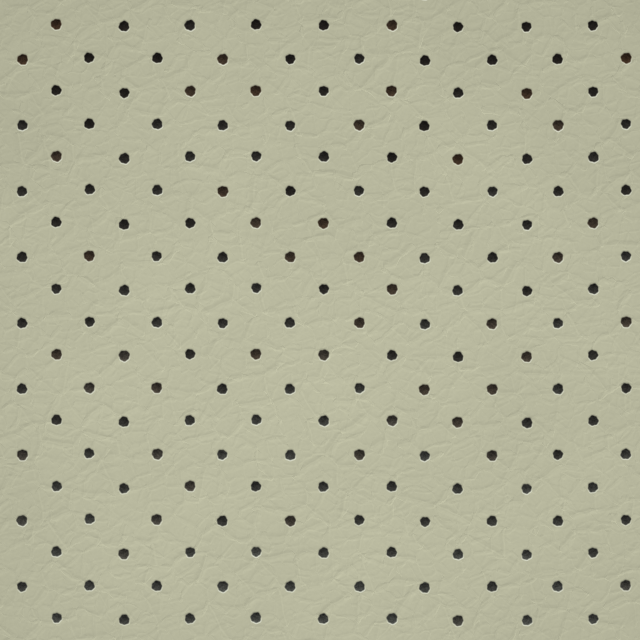
Reproduce this texture procedurally as a WebGL 2 fragment shader.

```glsl
#version 300 es
precision highp float;

#define PITCH vec2(0.10475, 0.1030)   // spacing of holes in one column and row
#define FIRST_HOLE vec2(0.0355, 0.9596)
#define HOLE_RADIUS 0.0079
#define HOLE_JITTER 0.0022
#define CREASE_SCALE 21.0
#define RELIEF 0.075
#define CREASE_GLOW 0.032
#define LEATHER vec3(0.712, 0.712, 0.612)
#define HOLE_DARK vec3(0.115, 0.105, 0.095)
#define HOLE_GREY vec3(0.235, 0.240, 0.225)
#define RIM_LIGHT vec3(0.87, 0.88, 0.81)

uniform vec2 u_resolution;
out vec4 fragColor;

vec2 hash2(vec2 p) {
    vec3 q = fract(p.xyx * vec3(0.1031, 0.1030, 0.0973));
    q += dot(q, q.yzx + 33.33);
    return fract((q.xx + q.yz) * q.zy);
}

// Layered sines, roughly -1 to 1
float waves(vec2 p) {
    float sum = 0.0, gain = 0.5;
    for (int i = 0; i < 4; i++) {
        sum += gain * sin(p.x + 1.7 * sin(p.y * 0.8)) * cos(p.y + 1.3 * sin(p.x * 0.7));
        p = mat2(1.5, 1.1, -1.1, 1.5) * p + 2.3;
        gain *= 0.6;
    }
    return sum;
}

// Cellular borders: x = distance to the border, y = depth of that crease
vec2 cellBorder(vec2 p) {
    vec2 base = floor(p), near = vec2(9.0), second = vec2(9.0);
    vec2 nearId = base, secondId = base;
    for (int y = -1; y <= 1; y++)
    for (int x = -1; x <= 1; x++) {
        vec2 id = base + vec2(x, y);
        vec2 toSeed = id + 0.08 + 0.84 * hash2(id + 70.0) - p;
        if (dot(toSeed, toSeed) < dot(near, near)) {
            second = near; secondId = nearId;
            near = toSeed; nearId = id;
        } else if (dot(toSeed, toSeed) < dot(second, second)) {
            second = toSeed; secondId = id;
        }
    }
    float border = dot(0.5 * (near + second), normalize(second - near));
    return vec2(border, hash2(nearId + secondId + 190.0).x);
}

// Crease strength: x = wide groove, y = thin line at its bottom
vec2 creases(vec2 p) {
    p += 0.006 * vec2(waves(p * 27.0), waves(p.yx * 31.0 + 4.0));
    p = mat2(0.94, -0.30, 0.34, 1.08) * p;
    vec2 total = vec2(0.0);
    float scale = CREASE_SCALE, gain = 1.0;
    for (int i = 0; i < 3; i++) {
        vec2 cell = cellBorder(p * scale + 13.0 * float(i));
        float depth = gain * (0.15 + 0.85 * cell.y);
        total += depth * (1.0 - smoothstep(vec2(0.0), vec2(0.20, 0.055), cell.xx));
        scale *= 1.62;
        gain *= 0.62;
    }
    return total;
}

// Offset to the closest hole of the staggered grid, and its id
vec2 nearestHole(vec2 p, out vec2 holeId) {
    vec2 best = vec2(1.0);
    float middle = round((p.x - FIRST_HOLE.x) / (0.5 * PITCH.x));
    for (float i = -1.0; i <= 1.0; i++) {
        float column = middle + i;
        float stagger = 0.5 * (1.0 - mod(column, 2.0));
        float row = round((FIRST_HOLE.y - p.y) / PITCH.y - stagger);
        vec2 center = FIRST_HOLE + PITCH * vec2(0.5 * column, -row - stagger);
        vec2 id = vec2(column, row) + 40.0;
        center += HOLE_JITTER * (2.0 * hash2(vec2(column + 40.0, 7.0)) - 1.0);
        center += 0.3 * HOLE_JITTER * (2.0 * hash2(id) - 1.0);
        if (length(p - center) < length(best)) { best = p - center; holeId = id; }
    }
    return best;
}

void main() {
    vec2 uv = gl_FragCoord.xy / u_resolution.y;
    float pixel = 1.0 / u_resolution.y;

    // Leather lit from above
    vec2 groove = creases(uv);
    float slope = creases(uv + vec2(-0.0008, 0.0022)).x - groove.x;
    float grain = waves(uv * 430.0);
    float shade = RELIEF * clamp(slope, -0.7, 0.7) + CREASE_GLOW * groove.y - 0.012 * groove.x;
    shade += 0.012 * grain + 0.016 * waves(uv * 9.0 + 1.0);
    shade += 0.025 - 0.11 * dot(uv - 0.5, uv - 0.5) - 0.02 * (uv.y - 0.5);
    vec3 color = LEATHER * (1.0 + shade);

    // Punched hole with a ragged edge
    vec2 holeId = vec2(0.0);
    vec2 offset = nearestHole(uv, holeId);
    vec2 seed = hash2(holeId + 11.0);
    float angle = atan(offset.y, offset.x);
    float ragged = 0.05 * sin(3.0 * angle + 6.3 * seed.x) + 0.035 * sin(7.0 * angle + 6.3 * seed.y);
    float radius = HOLE_RADIUS * (0.95 + 0.1 * seed.x + ragged);
    float edge = length(offset) - radius;

    // Bright lower lip and a soft shadow on the upper one
    float down = dot(offset / max(length(offset), 1e-5), vec2(0.15, -0.99));
    float lip = 1.0 - smoothstep(0.0005, 0.0032, edge);
    color = mix(color, RIM_LIGHT, lip * smoothstep(-0.1, 0.9, down) * (0.55 + 0.4 * seed.y));
    color *= 1.0 - 0.12 * lip * smoothstep(0.0, 0.9, -down);

    // Hole interior, greyer toward the bottom of the sheet
    float grey = clamp(0.75 - 0.9 * uv.y + 0.35 * seed.y, 0.0, 1.0);
    vec3 inside = mix(HOLE_DARK, HOLE_GREY, grey);
    inside += vec3(0.08, 0.04, 0.01) * step(0.75, seed.x) * (1.0 - grey);
    inside *= 1.0 - 0.35 * offset.y / HOLE_RADIUS + 0.25 * grain;
    float cover = 1.0 - smoothstep(-0.7 * pixel - 0.0006, 0.7 * pixel + 0.0004, edge);
    fragColor = vec4(mix(color, inside, cover), 1.0);
}
```
